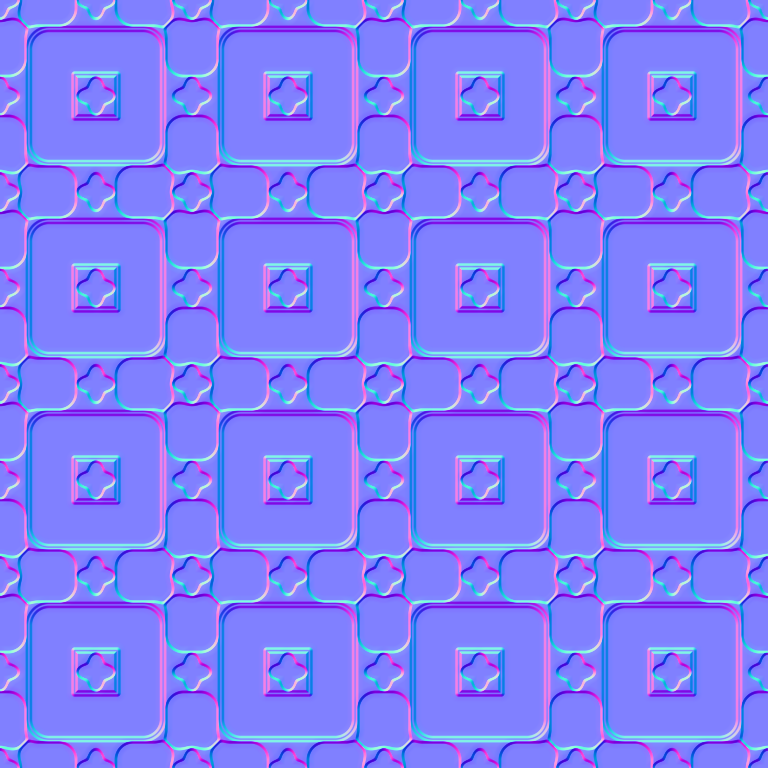
Give the GLSL for this texture map, as a WebGL 2 fragment shader.

```glsl
#version 300 es
precision highp float;

uniform vec2 u_resolution;
out vec4 fragColor;

const float TILES = 4.0;
const float LINE_HALF_WIDTH = 0.008;
const float HALO_HALF_WIDTH = 0.035;
const float SINGLE_HEIGHT = 0.023;
const float DOUBLE_HEIGHT = 0.014;
const float GROOVE_GAP = 0.021;

float roundedBox(vec2 p, vec2 halfSize, float radius) {
    vec2 q = abs(p) - halfSize + radius;
    return length(max(q, 0.0)) + min(max(q.x, q.y), 0.0) - radius;
}

float smoothMax(float a, float b, float blend) {
    float h = max(blend - abs(a - b), 0.0) / blend;
    return max(a, b) + h * h * blend * 0.25;
}

// Four-pointed stud with rounded tips and S-shaped sides
float wavyDiamond(vec2 p, float radius, float wave) {
    float r2 = max(dot(p, p), 1e-6);
    float cos4 = 1.0 - 8.0 * p.x * p.x * p.y * p.y / (r2 * r2);
    return (sqrt(r2) - radius - wave * cos4) * 0.9;
}

// Panel along x: round outer end, flared and mitred inner end
float flaredPanel(vec2 p) {
    float flare = 0.012 * (1.0 - smoothstep(0.12, 0.20, p.x));
    float ripple = 0.005 * cos(p.y * 48.0);
    vec2 q = vec2(p.x - 0.25 - ripple * (1.0 - smoothstep(0.1, 0.25, p.x)), p.y);
    float radius = mix(0.025, 0.09, smoothstep(-0.04, 0.04, q.x));
    float body = roundedBox(q, vec2(0.146, 0.134 + flare), radius);
    float mitre = (p.y - p.x) * 0.7071 + 0.004;
    return smoothMax(body, mitre, 0.012);
}

// Raised step with a faint broad shoulder
float bevel(float d, float height) {
    float edge = 1.0 - smoothstep(-LINE_HALF_WIDTH, LINE_HALF_WIDTH, d);
    float halo = 1.0 - smoothstep(-HALO_HALF_WIDTH, HALO_HALF_WIDTH, d);
    return height * (edge + 0.22 * halo);
}

float doubleBevel(float d, float height) {
    return bevel(d, height) + bevel(d + GROOVE_GAP, height);
}

float reliefHeight(vec2 cell) {
    vec2 fromCentre = abs(fract(cell) - 0.5);
    vec2 fromCorner = 0.5 - fromCentre;
    vec2 fromStud = fract(cell * 2.0 + 0.5) * 0.5 - 0.25;

    // Large raised plate with a sunken square inside
    float plate = roundedBox(fromCentre, vec2(0.360), 0.115);
    float recess = roundedBox(fromCentre, vec2(0.122), 0.012);
    float h = doubleBevel(plate, DOUBLE_HEIGHT);
    h -= doubleBevel(recess, DOUBLE_HEIGHT);

    // Panels in the strips between plates
    h += bevel(flaredPanel(fromCorner), SINGLE_HEIGHT);
    h += bevel(flaredPanel(fromCorner.yx), SINGLE_HEIGHT);

    // Studs at every half step
    h += bevel(wavyDiamond(fromStud, 0.081, 0.016), SINGLE_HEIGHT);
    return h;
}

// Central differences; green points down the canvas
vec3 reliefNormal(vec2 cell, vec2 reach) {
    vec2 dx = vec2(reach.x, 0.0);
    vec2 dy = vec2(0.0, reach.y);
    float slopeX = (reliefHeight(cell + dx) - reliefHeight(cell - dx)) / (2.0 * reach.x);
    float slopeY = (reliefHeight(cell + dy) - reliefHeight(cell - dy)) / (2.0 * reach.y);
    return normalize(vec3(-slopeX, slopeY, 1.0));
}

// Steepen the tilt while keeping the blue channel bright
vec3 encodeNormal(vec3 n) {
    vec2 tilt = clamp(n.xy * 1.15, -1.0, 1.0);
    float lift = mix(n.z, 1.0, 0.45);
    return vec3(tilt, lift) * 0.5 + 0.5;
}

void main() {
    vec2 cell = gl_FragCoord.xy / u_resolution * TILES;
    vec2 reach = max(0.5 * TILES / u_resolution, vec2(0.002));
    fragColor = vec4(encodeNormal(reliefNormal(cell, reach)), 1.0);
}
```
